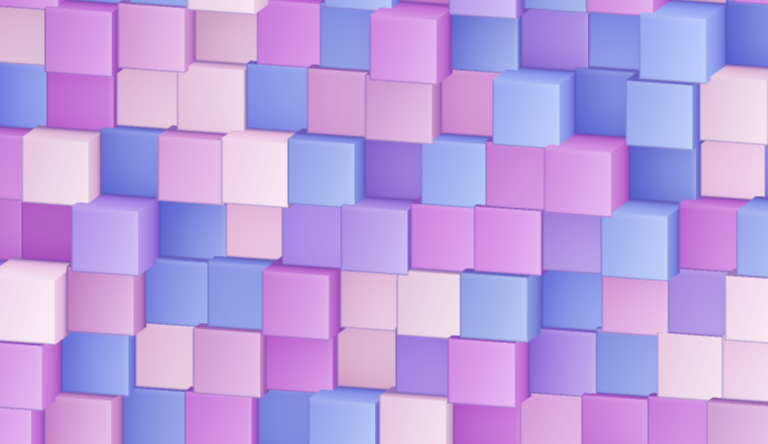
Give the GLSL for this background, as a Shadertoy shader.

```glsl
const vec2 CELL = vec2(0.151, 0.146);   // block pitch, in canvas heights
const vec2 REACH = vec2(0.66, 0.50);    // sideways slide per unit of height
const float ROW_STAGGER = 0.17;
const float FACE_TILT = 0.075;          // downward slope of each front
const float SOFTNESS = 0.0042;          // smoothing footprint, in canvas heights
const vec3 SEAM = vec3(0.36, 0.26, 0.62);
const int FRONT = 0, TOP = 1, RIGHT = 2;
const int SAMPLES = 4;

struct Hit { float height; vec2 id; vec2 local; int face; };

float hash(vec2 cell) {
    vec3 p = fract(cell.xyx * vec3(0.1031, 0.1030, 0.0973));
    p += dot(p, p.yzx + 33.33);
    return fract((p.x + p.y) * p.z);
}

float smoothNoise(vec2 p) {
    vec2 cell = floor(p);
    vec2 f = smoothstep(0.0, 1.0, p - cell);
    float low = mix(hash(cell), hash(cell + vec2(1, 0)), f.x);
    float high = mix(hash(cell + vec2(0, 1)), hash(cell + vec2(1, 1)), f.x);
    return mix(low, high, f.y);
}

// Broad terraces with some blocks pushed in or out
float blockHeight(vec2 id) {
    float terrace = smoothNoise(id / 2.6 + 40.0);
    return 0.04 + 0.36 * terrace + 0.54 * hash(id + 17.0);
}

vec3 blockColor(vec2 id) {
    const vec3 BLUE = vec3(0.65, 0.73, 0.96);
    const vec3 LILAC = vec3(0.74, 0.66, 0.94);
    const vec3 ORCHID = vec3(0.85, 0.61, 0.91);
    const vec3 ROSE = vec3(0.89, 0.73, 0.90);
    const vec3 CREAM = vec3(0.95, 0.88, 0.93);
    float pick = hash(id + 71.0);
    vec3 color = pick < 0.33 ? BLUE : pick < 0.46 ? LILAC
               : pick < 0.70 ? ORCHID : pick < 0.80 ? ROSE : CREAM;
    return color * (0.97 + 0.05 * hash(id + 113.0));
}

vec2 tilt(vec2 v) {
    return vec2(v.x, v.y + FACE_TILT * v.x);
}

// Follow the oblique view ray and keep the highest block it meets.
Hit traceBlocks(vec2 grid) {
    Hit best = Hit(-2.0, vec2(0.0), vec2(0.0), FRONT);
    vec2 reach = tilt(REACH);
    for (int j = -1; j < 2; j++) {
        float row = floor(grid.y) + float(j);
        float x = grid.x - ROW_STAGGER * row;
        for (int i = -1; i < 2; i++) {
            vec2 id = vec2(floor(x) + float(i), row);
            vec2 p = tilt(vec2(x, grid.y) - id);
            vec2 enter = -p / reach;
            vec2 leave = (1.0 - p) / reach;
            float nearest = max(enter.x, enter.y);
            float farthest = min(leave.x, leave.y);
            float top = blockHeight(id);
            float t = min(top, farthest);
            if (t >= nearest && t > best.height) {
                int side = leave.x < leave.y ? RIGHT : TOP;
                int face = farthest > top ? FRONT : side;
                best = Hit(t, id, p + t * reach, face);
            }
        }
    }
    return best;
}

// Shadow deepens a color and turns it toward violet.
vec3 shadeColor(vec3 color, float shade) {
    vec3 tint = mix(vec3(1.0), vec3(0.93, 0.82, 0.92), clamp(shade, 0.0, 1.0));
    return pow(color, vec3(0.80 + shade)) * tint;
}

// Soft shadow thrown on a face by a taller neighbour
float wallShade(float rise, float dist) {
    return smoothstep(0.0, 0.5, rise) * exp(-dist / 0.40);
}

vec3 shadeFront(vec3 color, vec2 id, vec2 local, float h) {
    float shade = 0.70 * wallShade(blockHeight(id - vec2(1, 0)) - h, local.x)
                + 0.60 * wallShade(blockHeight(id - vec2(0, 1)) - h, local.y)
                + 0.60 * wallShade(blockHeight(id + vec2(0, 1)) - h, 1.0 - local.y)
                + 0.60 * wallShade(blockHeight(id + vec2(1, 0)) - h, 1.0 - local.x);
    shade += 0.42 * (1.0 - h) + 0.38 * (1.0 - local.x) + 0.12 * local.y - 0.22;
    vec3 lit = shadeColor(color, shade);

    // Faint rounded highlight on the lit edges, thin seam on the others
    vec2 edge = 1.0 - local;
    float bevel = 1.0 - smoothstep(0.0, 0.10, min(edge.x, edge.y));
    float seam = 1.0 - smoothstep(0.0, 0.035, min(local.x, local.y));
    lit = mix(lit, vec3(0.97, 0.91, 0.98), 0.12 * bevel);
    return mix(lit, SEAM, 0.45 * seam);
}

vec3 shadeSide(vec3 color, vec2 id, float t, int face) {
    vec2 next = face == TOP ? vec2(0, 1) : vec2(1, 0);
    float aboveBase = max(t - blockHeight(id + next), 0.0);
    float contact = exp(-aboveBase / 0.25);
    float tone = face == TOP ? 0.0 : 0.12;
    vec3 lit = shadeColor(color, tone + 0.85 * contact + 0.20 * (1.0 - t));
    return mix(lit, SEAM, 0.50 * exp(-aboveBase / 0.03));
}

vec3 renderBlocks(vec2 uv) {
    Hit hit = traceBlocks(uv / CELL);
    vec3 color = blockColor(hit.id);
    return hit.face == FRONT
        ? shadeFront(color, hit.id, hit.local, hit.height)
        : shadeSide(color, hit.id, hit.height, hit.face);
}

void mainImage(out vec4 fragColor, in vec2 fragCoord) {
    vec2 uv = fragCoord / iResolution.y;
    vec3 sum = vec3(0.0);
    for (int k = 0; k < SAMPLES * SAMPLES; k++) {
        vec2 jitter = (vec2(k % SAMPLES, k / SAMPLES) + 0.5) / float(SAMPLES) - 0.5;
        sum += renderBlocks(uv + jitter * SOFTNESS);
    }
    fragColor = vec4(sum / float(SAMPLES * SAMPLES), 1.0);
}
```
